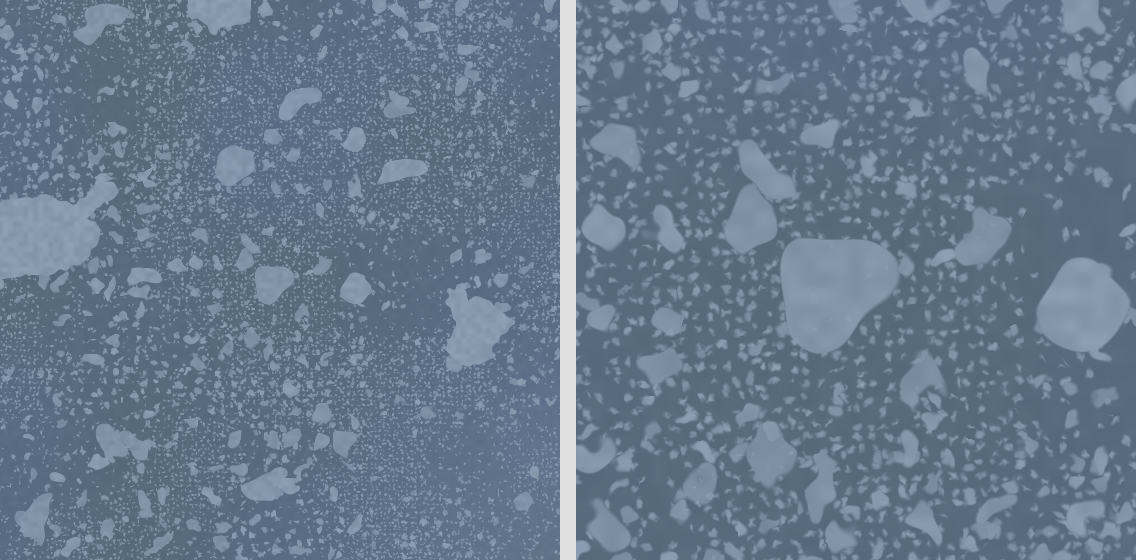
Left, the full canvas; right, a detail of the centre.
Reproduce this texture procedurally as a Shadertoy shader.

```glsl
vec3 hash3(ivec3 cell) {
    uvec3 v = uvec3(cell) * 1664525u + 1013904223u;
    v.x += v.y * v.z; v.y += v.z * v.x; v.z += v.x * v.y;
    v ^= v >> 16u;
    v.x += v.y * v.z; v.y += v.z * v.x; v.z += v.x * v.y;
    return vec3(v >> 8u) / 16777216.0;
}

vec2 noise2(vec2 p, int seed) {
    ivec2 c = ivec2(floor(p));
    vec2 f = fract(p);
    f = f * f * (3.0 - 2.0 * f);
    vec2 low = mix(hash3(ivec3(c, seed)).xy, hash3(ivec3(c + ivec2(1, 0), seed)).xy, f.x);
    vec2 high = mix(hash3(ivec3(c + ivec2(0, 1), seed)).xy, hash3(ivec3(c + 1, seed)).xy, f.x);
    return mix(low, high, f.y);
}

float capsule(vec2 p, vec2 a, vec2 b, float radius) {
    vec2 axis = b - a;
    float t = clamp(dot(p - a, axis) / dot(axis, axis), 0.0, 1.0);
    return length(p - a - axis * t) - radius;
}

float coverage(float d) {
    float edge = max(0.0014, 0.7 / iResolution.y);
    return smoothstep(edge, -edge, d);
}

// One grid of jittered, ragged grains; density is the chance that a cell is filled
float grains(vec2 p, float cells, float density, int seed) {
    vec2 g = p * cells;
    g += 0.32 * (noise2(g * 3.5, seed + 40) - 0.5);
    ivec2 home = ivec2(floor(g));
    float light = 0.0;
    for (int y = -1; y <= 1; y++)
    for (int x = -1; x <= 1; x++) {
        ivec2 cell = home + ivec2(x, y);
        vec3 place = hash3(ivec3(cell, seed));
        vec3 look = hash3(ivec3(cell, seed + 20));
        if (place.z > density) continue;
        vec2 q = g - vec2(cell) - mix(vec2(0.15), vec2(0.85), place.xy);
        float angle = 6.2832 * look.x;
        q *= mat2(cos(angle), sin(angle), -sin(angle), cos(angle));
        float stretch = mix(1.0, 1.45, look.y);
        float radius = mix(0.15, 0.33, look.z);
        float d = (length(q * vec2(stretch, 1.0 / stretch)) - radius) / cells;
        light = max(light, coverage(d) * mix(0.72, 1.0, fract(look.x * 7.0 + look.z)));
    }
    return light;
}

// The few large flakes, with torn outlines
float flakes(vec2 p) {
    p += 0.026 * (noise2(p * 26.0, 71) - 0.5) + 0.01 * (noise2(p * 85.0, 72) - 0.5);
    float d = capsule(p, vec2(-0.03, 0.56), vec2(0.10, 0.58), 0.073);
    d = min(d, capsule(p, vec2(0.12, 0.61), vec2(0.19, 0.67), 0.018));
    d = min(d, capsule(p, vec2(0.38, 1.0), vec2(0.42, 1.0), 0.04));
    d = min(d, capsule(p, vec2(0.845, 0.39), vec2(0.865, 0.42), 0.042));
    d = min(d, capsule(p, vec2(0.815, 0.465), vec2(0.83, 0.40), 0.02));
    return coverage(d);
}

void mainImage(out vec4 fragColor, in vec2 fragCoord) {
    vec2 p = fragCoord / iResolution.y;
    float corner = smoothstep(0.55, 0.08, distance(p, vec2(1.0, 0.0)));

    // Slate ground with faint drifting tints
    vec2 drift = noise2(p * 4.0, 90) - 0.5;
    vec2 speckle = noise2(p * 110.0, 91) - 0.5;
    vec3 slate = vec3(0.348, 0.420, 0.502);
    slate += drift.x * vec3(0.015, 0.008, 0.045) + 0.018 * speckle.x;
    slate += 0.035 * corner * vec3(0.9, 0.9, 1.2);

    // Grains from coarse to fine, in clumps
    float light = flakes(p);
    float cells = 9.0;
    for (int i = 0; i < 4; i++) {
        float fine = float(i) / 3.0;
        float clump = mix(0.35, 1.65, smoothstep(0.25, 0.75, noise2(p * 6.0, 60 + i).x));
        float density = mix(0.23, 0.52, sqrt(fine)) * clump;
        density *= mix(1.0, mix(0.1, 1.7, fine * fine), corner);
        density *= mix(mix(1.2, 0.5, smoothstep(0.5, 0.8, p.x)), 1.0, fine);
        light = max(light, grains(p, cells, density, i));
        cells *= 2.4;
    }

    vec3 paleBlue = vec3(0.532, 0.602, 0.682) + 0.06 * speckle.y;
    fragColor = vec4(mix(slate, paleBlue, light), 1.0);
}
```
